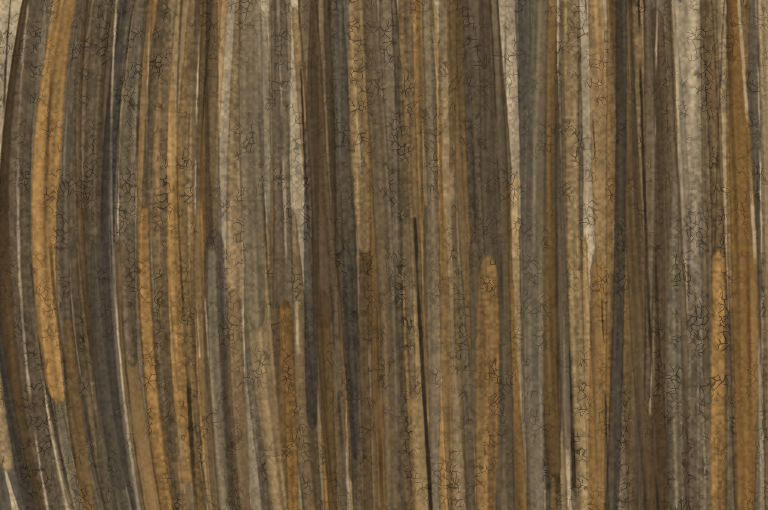
Write a Shadertoy shader that draws this texture.

```glsl
const int STROKES = 300;
const int PAINTS = 10;
const vec3 PAPER = vec3(0.60, 0.53, 0.42);
const vec3 HAIR_LIGHT = vec3(0.64, 0.57, 0.46);
const vec3 HAIR_DARK = vec3(0.17, 0.14, 0.10);
const vec3 PAINT[PAINTS] = vec3[PAINTS](
    vec3(0.23, 0.21, 0.18), vec3(0.27, 0.21, 0.14),
    vec3(0.35, 0.28, 0.19), vec3(0.39, 0.30, 0.18),
    vec3(0.33, 0.28, 0.21), vec3(0.43, 0.38, 0.30),
    vec3(0.36, 0.31, 0.24), vec3(0.44, 0.32, 0.17),
    vec3(0.55, 0.41, 0.23), vec3(0.58, 0.48, 0.33));
const vec2 WIDE = vec2(0.008, 0.027);   // half widths of brush strokes
const vec2 THIN = vec2(0.0014, 0.0042); // half widths of bristle hairs
const vec2 OPACITY = vec2(0.45, 0.84);
const float EDGE_SOFT = 0.0022;
const float RIM_WIDTH = 0.005;
const float RIM_DARK = 0.22;
const float STREAK = 0.46;
const float CRACK = 0.40;
const vec2 CRACK_SCALE = vec2(84.0, 72.0);
const float GRAIN = 0.15;
const float LEFT_BOW = 0.05;

float hash(vec2 p) {
    vec3 q = fract(p.xyx * 0.1031);
    q += dot(q, q.yzx + 33.33);
    return fract((q.x + q.y) * q.z);
}

float noise(vec2 p) {
    vec2 i = floor(p), f = fract(p);
    f = f * f * (3.0 - 2.0 * f);
    return mix(mix(hash(i), hash(i + vec2(1, 0)), f.x),
               mix(hash(i + vec2(0, 1)), hash(i + vec2(1, 1)), f.x), f.y);
}

// Thin lines along the borders of scattered cells
float crackle(vec2 p) {
    vec2 cell = floor(p), f = fract(p);
    float first = 8.0, second = 8.0;
    for (int y = -1; y <= 1; y++)
    for (int x = -1; x <= 1; x++) {
        vec2 o = vec2(x, y), c = cell + o;
        float d = length(o + vec2(hash(c), hash(c + 71.7)) - f);
        second = min(second, max(first, d));
        first = min(first, d);
    }
    return 1.0 - smoothstep(0.02, 0.24, second - first);
}

// Lays one translucent stroke over the colour; w carries the surface roughness
void layStroke(inout vec4 surface, vec2 p, int index, float aspect, float soft) {
    float id = float(index);
    bool thin = index % 3 == 2;
    vec4 r = vec4(hash(vec2(id, 1.3)), hash(vec2(id, 2.7)),
                  hash(vec2(id, 4.1)), hash(vec2(id, 5.9)));

    // Bowed and leaning centre line
    float spread = fract(id * 0.618034) + 0.06 * (r.x - 0.5);
    float bow = LEFT_BOW * (1.0 - smoothstep(0.0, 0.5, spread)) + 0.025 * (r.y - 0.5);
    float lean = mix(0.045, 0.015, spread) + 0.08 * (r.z - 0.5);
    float v = p.y - 0.5;
    float centre = mix(-0.05, aspect + 0.05, spread) + bow * 4.0 * v * v - lean * v;
    float dx = p.x - centre;
    if (abs(dx) > 0.045) return;

    // Upper strokes hang from the top edge, lower ones run off the bottom
    bool upper = r.w < 0.66;
    float top = upper ? mix(0.97, 1.25, r.y) : mix(0.36, 0.66, r.y);
    float bottom = upper ? mix(-0.6, 0.52, hash(vec2(id, 7.7))) : -0.2;
    float mid = 0.5 * (top + bottom);
    float reach = 0.5 * (top - bottom);

    // Rounded shape, wavering in width and tapered towards its ends
    vec2 span = thin ? THIN : WIDE;
    float width = mix(span.x, span.y, hash(vec2(id, 8.3)));
    width *= 0.75 + 0.5 * noise(vec2(id * 7.1, p.y * 3.0));
    float along = (p.y - mid) / reach;
    width *= 1.0 - 0.3 * clamp(along * along, 0.0, 1.0);
    float past = max(abs(p.y - mid) - reach + width, 0.0);
    float d = length(vec2(dx, past * 0.5)) - width;
    d += 0.002 * (noise(vec2(id * 3.7 + sign(dx), p.y * 55.0)) - 0.5);
    float cover = 1.0 - smoothstep(-soft, soft, d);
    if (cover <= 0.0) return;

    // Pigment with bristle streaks and a darker rim
    float pick = hash(vec2(id, 11.9));
    vec3 pigment = PAINT[int(pick * float(PAINTS))];
    if (thin) pigment = pick < 0.5 ? HAIR_LIGHT : HAIR_DARK;
    float streak = noise(vec2(dx * 150.0 + id * 9.0, p.y * 3.0)) - 0.5;
    streak += 0.5 * (noise(vec2(dx * 70.0 + id * 5.0, p.y * 1.5)) - 0.5);
    pigment *= 1.0 + STREAK * streak;
    float rim = smoothstep(-RIM_WIDTH, 0.0, d);
    if (!thin) pigment *= 1.0 - RIM_DARK * rim;

    float opacity = mix(OPACITY.x, OPACITY.y, hash(vec2(id, 13.1)));
    if (thin) opacity *= smoothstep(0.2, 0.65, noise(vec2(id * 4.3, p.y * 11.0)));
    float rough = thin ? surface.w : hash(vec2(id, 17.7));
    surface = mix(surface, vec4(pigment, rough), cover * opacity);
}

void mainImage(out vec4 fragColor, in vec2 fragCoord) {
    vec2 p = fragCoord / iResolution.y;
    float aspect = iResolution.x / iResolution.y;
    float soft = max(EDGE_SOFT, 0.75 / iResolution.y);

    vec4 surface = vec4(PAPER * (0.85 + 0.3 * noise(p * vec2(70.0, 6.0))), 0.6);
    for (int i = 0; i < STROKES; i++) layStroke(surface, p, i, aspect, soft);

    // Broken cracks and grain, gathered in upright bands
    vec2 warp = vec2(noise(p * 75.0), noise(p * 75.0 + 19.0)) * 1.1;
    float patchy = smoothstep(0.3, 0.75, noise(p * vec2(55.0, 11.0) + 5.0));
    float flecks = smoothstep(0.2, 0.7, noise(p * 62.0 + 47.0));
    float rough = mix(0.3, 1.1, surface.w);
    float crack = crackle(p * CRACK_SCALE + warp) * mix(0.3, 1.0, patchy) * flecks * rough;
    float grain = noise(p * 165.0) + 0.5 * noise(p * 80.0 + 31.0) - 0.75;
    vec3 colour = surface.rgb * (1.0 - CRACK * crack) * (1.0 + 2.0 * GRAIN * grain * rough);
    fragColor = vec4(clamp(colour * 1.06, 0.0, 1.0), 1.0);
}
```
